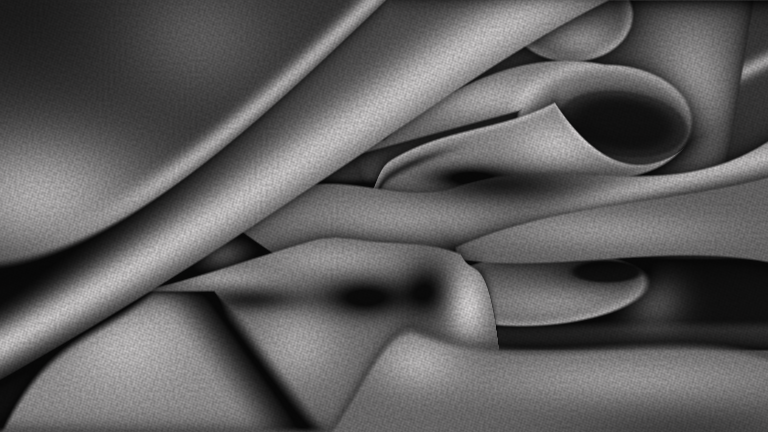
Write a WebGL 2 fragment shader that draws this texture.

```glsl
#version 300 es
precision highp float;
// Draped grey satin: overlapping folds and rolled loops in soft side light.
uniform vec2 u_resolution;
out vec4 outColor;

const vec2 CANVAS = vec2(16, 9); // scene units across the canvas
const vec3 CLOTH_TINT = vec3(1, .988, .99);
const float DARK = .09; // tone of the deepest gaps
const float EDGE = .035, BLUR = .14; // sharp and out-of-focus edges
const float CONTACT = .5, REACH = .2; // contact shadow strength, width
const float CONTRAST = 1.27, OFFSET = -.05;
const float GRAIN = .17, WEAVE = .06, THREADS = 70.;

vec2 p; // current point
float tone; // brightness so far

vec2 hashDir(vec2 cell) {
  float a = 6.2832 * fract(sin(dot(cell, vec2(127.1, 311.7))) * 43758.5);
  return vec2(cos(a), sin(a));
}
float gradientNoise(vec2 q) {
  vec2 i = floor(q), f = q - i, w = f * f * (3. - 2. * f), o = vec2(0, 1);
  float a = dot(hashDir(i), f), b = dot(hashDir(i + o.yx), f - o.yx);
  float c = dot(hashDir(i + o), f - o), d = dot(hashDir(i + 1.), f - 1.);
  return mix(mix(a, b, w.x), mix(c, d, w.x), w.y);
}
// Cubic through four evenly spaced heights, held flat beyond its ends.
float curve(float x0, float x1, float h0, float h1, float h2, float h3) {
  float u = 3. * clamp((p.x - x0) / (x1 - x0), 0., 1.), a = u - 1., b = u - 2., c = u - 3.;
  return (-h0 * a * b * c + 3. * u * c * (h1 * b - h2 * a) + h3 * u * a * b) / 6.;
}
float bump(float d, float width) { return exp(-d * d / (width * width)); }
float glow(float x, float y, float rx, float ry) {
  return bump(length((p - vec2(x, y)) / vec2(rx, ry)), 1.);
}
// Positive inside.
float ellipse(float x, float y, float rx, float ry, float slope) {
  vec2 q = p - vec2(x, y);
  q.y -= slope * q.x;
  return (1. - length(q / vec2(rx, ry))) * min(rx, ry);
}
// Lay one piece of cloth over the rest, with a contact shadow around it.
void lay(float d, float shade, float soft) {
  tone *= 1. - CONTACT * exp(-max(-d, 0.) / REACH);
  tone = mix(tone, max(shade, .07), smoothstep(-soft, soft, d));
}
void backdrop() {
  float d = p.y - 5.2, strip = bump(p.y - 7.45 - .5 * (p.x - 15.4), .17);
  lay(d, .27 + .27 * glow(14.4, 6.9, .9, 1.7), BLUR);
  lay(min(p.x - 14.26 - .16 * p.y, d), .2 + .32 * strip, EDGE);
  tone += .26 * glow(4.6, 3.7, .5, .35);
}
void rolledLoops() {
  // Top roll
  float d = ellipse(11.9, 8.69, 1.28, .98, 0.);
  lay(d, .26 + .24 * glow(12.1, 8.1, .8, .5) + .2 * bump(d, .12), EDGE);
  // Large roll and its hollow
  float roll = ellipse(12.6, 6.46, 1.81, 1.19, 0.), top = curve(8., 12.6, 6.08, 7.13, 7.67, 7.65);
  d = min(min(top - p.y, 12.6 - p.x), p.y - 5.85 - .27 * (p.x - 7.7));
  lay(max(roll, d), .42 + .16 * glow(10.2, 6.95, 1.8, .45) + .14 * bump(roll, .15), EDGE);
  d = ellipse(12.98, 6.42, 1.33, .67, -.1);
  lay(d, DARK + .08 * bump(d, .15), EDGE);
  // Tongue below the hollow
  float rise = curve(7.7, 11.56, 5.35, 6.05, 6.4, 6.86) - .4 * bump(p.x - 7.7, .2);
  float fall = curve(11.56, 14.4, 6.86, 5.83, 5.57, 6.);
  d = min(min(min(rise, fall) - p.y, max(roll, 12.6 - p.x)), p.x - 7.7);
  float shade = .43 + .18 * glow(11.6, 5.95, .9, .5) + .14 * bump(d, .1);
  shade -= .42 * glow(9.8, 5.3, .9, .25) + .25 * bump(rise - p.y - .3, .1) * smoothstep(10., 8.5, p.x);
  lay(d, shade, EDGE);
}
void middleFolds() {
  // Wide cloth sweeping right
  float top = curve(5., 9.5, 4.3, 5.15, 5.05, 5.1) + curve(9.5, 16., 0., .28, .25, .95);
  float shade = .35 + .15 * glow(8.4, 4.4, 2.4, .5) - .24 * glow(10.4, 5.15, 1.7, .4);
  shade += .27 * bump(p.y - 4.6 - .26 * (p.x - 11.7), .3) * smoothstep(10., 13., p.x);
  lay(min(min(top - p.y, p.y + .7 * p.x - 7.7), p.y - 3.5), shade, EDGE);
  // Gap under the right fold, with a small roll
  shade = DARK + .25 * glow(13.6, 2.8, .6, .6) + .1 * smoothstep(2.35, 2.1, p.y);
  lay(min(3.6 - p.y, p.x - 9.5), shade, EDGE);
  float d = ellipse(11.25, 2.98, 2.23, .76, .06);
  lay(d, .34 + .14 * glow(11.6, 2.7, 1.5, .4) + .16 * bump(d, .1), EDGE);
  lay(ellipse(12.65, 3.34, .72, .22, 0.), DARK, EDGE);
  // Right fold
  top = curve(9.5, 16., 3.85, 4.52, 4.88, 5.3);
  d = p.y - curve(9.5, 16., 3.6, 3.54, 3.67, 3.54);
  lay(min(min(top - p.y, d), p.x - 9.5), .33 + .15 * glow(12.6, 4.2, 2.4, .4), EDGE);
}
void frontFolds() {
  // Lower left cloth
  float top = curve(0., 3.2, -.1, 1.45, 2.2, 2.95), side = 6.3 - .7 * p.y - p.x;
  float shade = .46 + .13 * glow(2.6, 1.9, 1.3, 1.);
  lay(min(top - p.y, side), mix(DARK, shade, smoothstep(-.1, 1.2, side)), BLUR);
  // Humped centre cloth
  top = curve(3.2, 7., 3., 3.35, 3.75, 4.12) + curve(7., 9.6, 0., -.16, -.22, -.42)
    + curve(9.6, 10.4, 0., -.28, -.64, -2.) - .06 * bump(p.x - 7., .25);
  shade = .36 + .14 * glow(6.9, 3.6, 1.4, .35) + .14 * glow(4.6, 3.2, 1., .2)
    + .17 * glow(6.2, 1.8, .9, .8) + .3 * glow(9.75, 2.6, .4, .8);
  shade -= .34 * glow(7.6, 2.8, .9, .4) + .27 * glow(8.9, 2.95, .5, .6)
    + .24 * glow(5.3, 2.75, 1.1, .25);
  float soft = mix(EDGE, .25, smoothstep(2.9, 2.3, p.y) * smoothstep(8., 7., p.x));
  lay(min(top - p.y, max(p.x - 6.66 + .75 * p.y, p.y - 2.93)), shade, soft);
  // Near cloth, out of focus
  top = curve(6.9, 8.6, 0., .9, 1.75, 2.1) - curve(8.6, 16., 0., .43, .33, .55);
  shade = .35 + .2 * glow(8.7, 1.5, .9, .6) + .14 * glow(13., 1.1, 3.2, .5);
  lay(top - p.y, shade - .12 * glow(14.5, 0., 3., .6), BLUR);
}
void diagonalFolds() {
  // Long bright fold
  float d = p.y - curve(0., 6.3, 1.08, 2.3, 3.6, 4.98) - curve(6.3, 12.7, 0., 1.42, 2.82, 4.02);
  lay(d, mix(mix(.05, .26, smoothstep(0., 7., p.x)), .61, bump(d - .7, .5 + .03 * p.x)), EDGE);
  // Dark upper left cloth with a lit hem
  d = p.y - curve(0., 8.1, 3.48, 4.52, 6.54, 9.05);
  float shade = .19 + .36 * glow(.8, 4.9, 2.3, 1.3) + .12 * glow(4.2, 8.2, 1.5, 1.2);
  shade = mix(shade - .07 * glow(0., 9., 2.5, 2.), .55, bump(d - .28, .26) * smoothstep(.5, 3.5, p.x));
  lay(d, shade, mix(BLUR, EDGE, smoothstep(0., 4., p.x)));
}
void main() {
  p = gl_FragCoord.xy / u_resolution * CANVAS;
  tone = DARK;
  backdrop(); rolledLoops(); middleFolds(); frontFolds(); diagonalFolds();
  // Twill weave and fibre grain
  float twill = sin(THREADS * (p.x + .6 * p.y)) * sin(THREADS * (p.y - .4 * p.x));
  tone = max(tone * CONTRAST + OFFSET, .03) * (1. + WEAVE * twill + GRAIN * gradientNoise(p * 17.));
  outColor = vec4(clamp(tone, 0., 1.) * CLOTH_TINT, 1);
}
```
